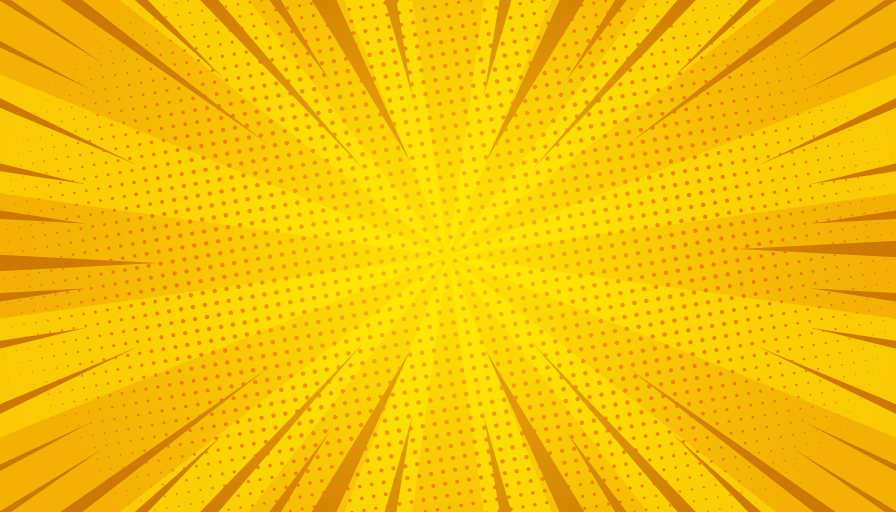
Reproduce this background procedurally as a Shadertoy shader.

```glsl
// Yellow burst: broad alternating rays from the centre, brown spikes pointing
// inward from the border, and a tilted halftone dot grid that fades outward.
// Rays come from the polar angle, spikes from wedges folded into one quadrant.

const float PI = 3.14159265;

// Rays
const float RAY_COUNT = 12.0;
const float RAY_HALF_SHARE = 0.235;          // half width as share of a period
const vec3 RAY_CENTRE = vec3(1.00, 0.91, 0.015);
const vec3 RAY_EDGE   = vec3(0.98, 0.79, 0.01);
const vec3 GAP_CENTRE = vec3(0.99, 0.875, 0.01);
const vec3 GAP_EDGE   = vec3(0.955, 0.69, 0.01);

// Spikes
const vec3 SPIKE_COLOR = vec3(0.80, 0.47, 0.01);
const vec2 AXIS_TIP = vec2(0.324, 0.0078);
const float AXIS_SLOPE = 0.052;
const int SPIKE_COUNT = 11;
// tip angle, tip radius, axis angle (degrees), half width per length
const vec4 SPIKES[SPIKE_COUNT] = vec4[SPIKE_COUNT](
    vec4( 5.1, 0.408,  6.0, 0.050),
    vec4(11.2, 0.414, 11.2, 0.045),
    vec4(16.4, 0.365, 24.3, 0.030),
    vec4(25.0, 0.444, 26.5, 0.030),
    vec4(29.2, 0.446, 33.0, 0.030),
    vec4(31.9, 0.239, 36.3, 0.027),
    vec4(38.4, 0.322, 43.7, 0.040),
    vec4(45.8, 0.138, 47.7, 0.030),
    vec4(56.0, 0.237, 56.0, 0.050),
    vec4(68.2, 0.114, 62.0, 0.060),
    vec4(77.4, 0.185, 77.3, 0.060));

// Dots
const float DOT_SPACING = 0.0135;
const float DOT_RADIUS = 0.0025;
const float DOT_TILT = 10.0;
const vec3 DOT_CENTRE = vec3(0.95, 0.71, 0.12);
const vec3 DOT_OUTER  = vec3(0.94, 0.45, 0.05);

vec2 direction(float degrees) {
    return vec2(cos(radians(degrees)), sin(radians(degrees)));
}

// Coverage of a shape from its signed distance
float cover(float dist, float pixel) {
    return clamp(0.5 - dist / pixel, 0.0, 1.0);
}

// Distance to a wedge that opens from its tip along an axis
float wedge(vec2 p, vec2 tip, vec2 axis, float slope) {
    vec2 v = p - tip;
    float along = dot(v, axis);
    float across = abs(axis.x * v.y - axis.y * v.x);
    return max(across - slope * along, -along);
}

vec3 rays(vec2 p, float pixel) {
    float r = length(p);
    float period = 2.0 * PI / RAY_COUNT;
    float angle = r > 0.0 ? atan(p.y, p.x) : 0.0;
    float share = abs(fract(angle / period) - 0.5);
    float light = cover((share - RAY_HALF_SHARE) * period * r, pixel);
    float outer = smoothstep(0.0, 0.52, r);
    return mix(mix(GAP_CENTRE, GAP_EDGE, outer),
               mix(RAY_CENTRE, RAY_EDGE, outer), light);
}

float spikes(vec2 p, float pixel) {
    // The horizontal pair is point symmetric, the others mirror both ways
    vec2 turned = p.x < 0.0 ? -p : p;
    float dist = wedge(turned, AXIS_TIP, vec2(1.0, 0.0), AXIS_SLOPE);
    vec2 folded = abs(p);
    for (int i = 0; i < SPIKE_COUNT; i++) {
        vec4 s = SPIKES[i];
        dist = min(dist, wedge(folded, s.y * direction(s.x), direction(s.z), s.w));
    }
    return cover(dist, pixel);
}

float dots(vec2 p, float pixel) {
    vec2 axis = direction(DOT_TILT);
    vec2 grid = vec2(dot(p, axis), axis.x * p.y - axis.y * p.x);
    vec2 cell = (fract(grid / DOT_SPACING) - 0.5) * DOT_SPACING;
    float reach = length(p * vec2(1.0, 1.3));
    float size = DOT_RADIUS * (1.0 - smoothstep(0.26, 0.62, reach));
    return cover(length(cell) - size, pixel) * smoothstep(0.0, 0.0009, size);
}

void mainImage(out vec4 fragColor, in vec2 fragCoord) {
    vec2 p = (fragCoord - 0.5 * iResolution.xy) / iResolution.x;
    float pixel = 1.0 / iResolution.x;
    float r = length(p);

    vec3 color = rays(p, pixel);
    float spikeOpacity = mix(0.6, 1.0, smoothstep(0.15, 0.48, r));
    color = mix(color, SPIKE_COLOR, spikes(p, pixel) * spikeOpacity);
    vec3 dotColor = mix(DOT_CENTRE, DOT_OUTER, smoothstep(0.0, 0.35, r));
    color = mix(color, dotColor, dots(p, pixel) * 0.9);

    fragColor = vec4(color, 1.0);
}
```
